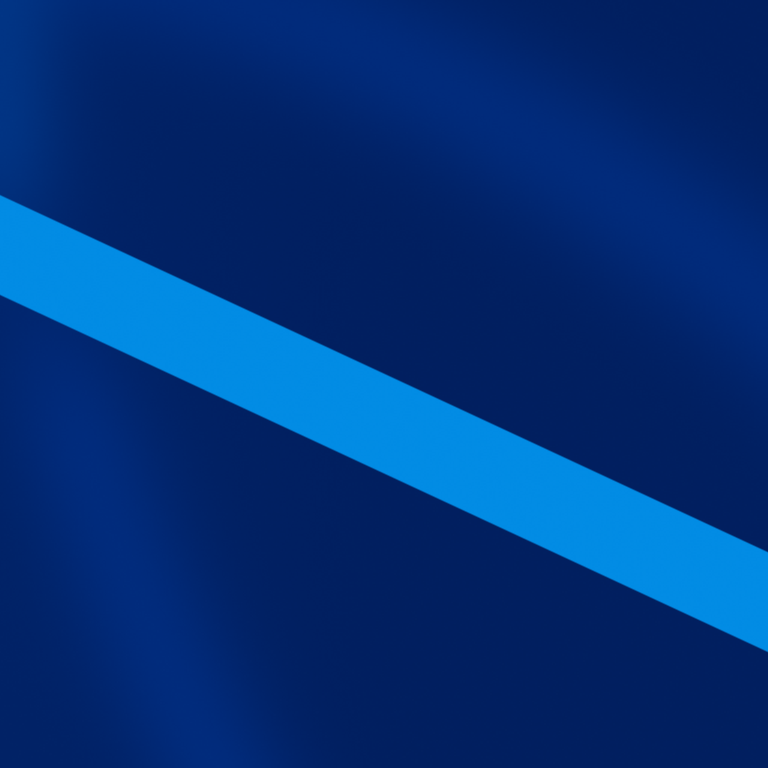
Give the GLSL for this background, as a WebGL 1 fragment shader.

```glsl
precision highp float;
// Deep blue backdrop with soft curved folds of light, crossed by one
// flat bright diagonal stripe. Folds are Gaussian ridges around parabolas;
// the stripe is a smoothed distance to a line, with a faint hash dither.

uniform vec2 u_resolution;

const vec3 NAVY = vec3(0.004, 0.122, 0.375);
const vec3 SOFT_BLUE = vec3(0.004, 0.148, 0.43);
const vec3 FOLD_BLUE = vec3(0.004, 0.172, 0.492);
const vec3 CORNER_BLUE = vec3(0.004, 0.215, 0.535);
const vec3 STRIPE_BLUE = vec3(0.006, 0.548, 0.895);

float hash(vec2 p) {
  return fract(sin(dot(p, vec2(127.1, 311.7))) * 43758.5453);
}

// Bell-shaped falloff that reaches 1 at zero distance.
float glow(float dist, float width) {
  float t = dist / width;
  return exp(-t * t);
}

// Approximate signed distance from (t, v) to v = c.x + c.y t + c.z t^2.
float parabolaDistance(float t, float v, vec3 c) {
  float slope = c.y + 2.0 * c.z * t;
  return (v - c.x - t * (c.y + c.z * t)) / sqrt(1.0 + slope * slope);
}

// Coverage of a straight stripe with a given height and slope.
float stripe(vec2 p, float height, float slope, float halfWidth, float blur) {
  float d = abs(p.y - height - slope * p.x) - halfWidth;
  return 1.0 - smoothstep(-blur, blur, d / sqrt(1.0 + slope * slope));
}

void main() {
  vec2 uv = gl_FragCoord.xy / u_resolution;
  float pixel = 1.0 / min(u_resolution.x, u_resolution.y);

  // Base tone, slightly lighter toward the upper left and lower left.
  float leftLight = 1.0 - smoothstep(0.0, 0.55, uv.x);
  vec3 color = mix(NAVY, SOFT_BLUE, 0.45 * leftLight);

  // Long fold arching from the top edge down to the right edge.
  float upper = parabolaDistance(uv.x - 0.33, uv.y, vec3(1.0, -0.384, -0.295));
  color = mix(color, FOLD_BLUE, 0.92 * glow(upper, 0.105));

  // Steeper fold falling from the left side to the bottom edge.
  float lower = parabolaDistance(uv.y, uv.x, vec3(0.28, -0.5, 0.22));
  float lowerFade = 1.0 - smoothstep(0.4, 0.75, uv.y);
  color = mix(color, FOLD_BLUE, 0.95 * lowerFade * glow(lower, 0.09));

  // Light along the upper part of the left edge.
  float edgeFade = smoothstep(0.55, 0.85, uv.y);
  color = mix(color, CORNER_BLUE, 0.85 * edgeFade * glow(uv.x, 0.085));

  // Bright diagonal stripe.
  float band = stripe(uv, 0.681, -0.465, 0.065, max(0.0015, 0.75 * pixel));
  color = mix(color, STRIPE_BLUE, band);

  // Dither hides banding in the slow gradients.
  color += (hash(floor(uv * 512.0)) - 0.5) / 255.0;
  gl_FragColor = vec4(color, 1.0);
}
```
